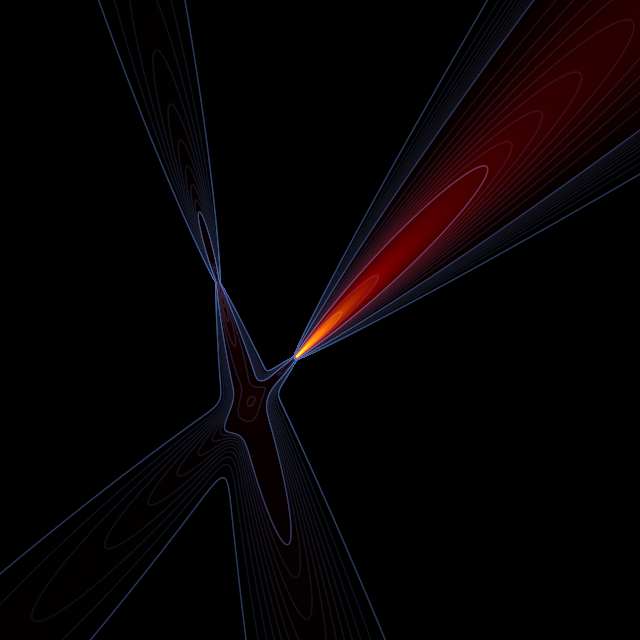
Reproduce this background procedurally as a three.js fragment shader.

```glsl
// Two opposed pairs of glowing beams, shaded by heat and traced with logarithmic contour lines.
varying vec2 vUv;

const vec2 HOT_SOURCE = vec2(0.462, 0.441);
const vec2 DIM_SOURCE = vec2(0.341, 0.557);
const vec3 LINE_COLOR = vec3(0.34, 0.48, 0.80);
const float MAJOR_ALPHA = 0.42;
const float MINOR_ALPHA = 0.13;

// Two-sided beam with a Gaussian cross-section that widens away from its source.
float beam(vec2 p, vec2 source, float angle, float spread, float front, float back) {
  vec2 axis = vec2(cos(angle), sin(angle));
  vec2 offset = p - source;
  float along = dot(offset, axis);
  float across = dot(offset, vec2(-axis.y, axis.x));
  float power = mix(back, front, smoothstep(-0.004, 0.004, along));
  float ratio = across / (spread * abs(along) + 0.002);
  return power * exp(-ratio * ratio) / (length(offset) + 0.06);
}

float intensity(vec2 p) {
  return beam(p, HOT_SOURCE, 0.785, 0.1435, 48.2, 1.92)
       + beam(p, DIM_SOURCE, 1.831, 0.125, 1.75, 4.82);
}

float logIntensity(vec2 p) {
  return log(intensity(p) + 1e-6) / log(10.0);
}

// Slope of the log field per canvas unit, by central differences.
float logSlope(vec2 p) {
  vec2 e = vec2(0.0006, 0.0);
  vec2 gradient = vec2(logIntensity(p + e.xy) - logIntensity(p - e.xy),
                       logIntensity(p + e.yx) - logIntensity(p - e.yx));
  return max(length(gradient) / (2.0 * e.x), 0.001);
}

float stroke(float distanceToLine) {
  return 1.0 - smoothstep(0.0003, 0.0021, distanceToLine);
}

// One strong line per power of ten.
float majorLines(float level, float slope) {
  float decade = floor(level + 0.5);
  return stroke(abs(level - decade) / slope) * step(-0.5, decade);
}

// Faint lines at whole multiples inside each power of ten.
float minorLines(float level, float slope) {
  float decade = floor(level);
  float multiple = max(floor(pow(10.0, level - decade) + 0.5), 1.0);
  float target = decade + log(multiple) / log(10.0);
  float fade = 1.0 - smoothstep(2.45, 2.75, level);
  return stroke(abs(level - target) / slope) * step(-0.01, target) * fade;
}

// Black through red and orange to pale yellow.
vec3 heatColor(float heat) {
  return clamp(vec3(heat / 385.0, (heat - 190.0) / 450.0, (heat - 450.0) / 500.0), 0.0, 1.0);
}

void main() {
  float heat = intensity(vUv);
  float level = logIntensity(vUv);
  float slope = logSlope(vUv);

  // Lines brighten close to either source.
  float nearest = min(distance(vUv, HOT_SOURCE), distance(vUv, DIM_SOURCE));
  float gain = 1.0 + 1.1 * exp(-nearest / 0.11);
  float lines = max(MAJOR_ALPHA * majorLines(level, slope),
                    MINOR_ALPHA * minorLines(level, slope));

  vec3 color = heatColor(heat) + LINE_COLOR * lines * gain;
  gl_FragColor = vec4(min(color, 1.0), 1.0);
}
```
